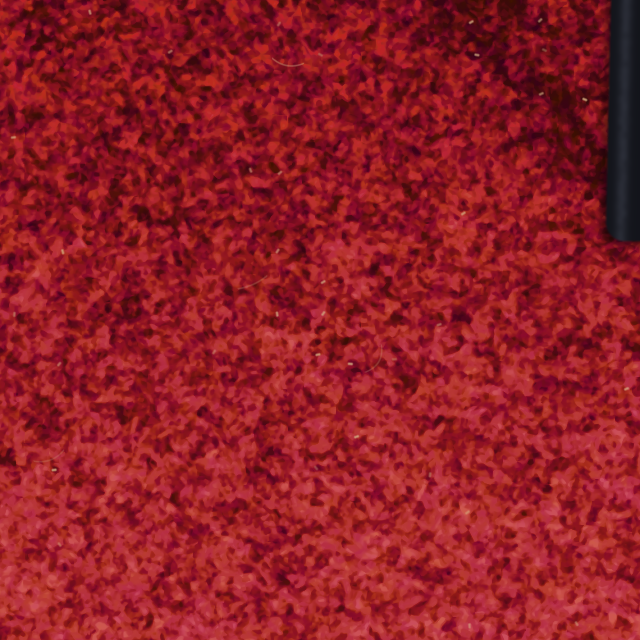
Give the GLSL for this texture, as a three.js fragment shader.

```glsl
varying vec2 vUv;

// Carpet colours, from dark to light
const vec3 SOOT = vec3(0.23, 0.03, 0.05);
const vec3 MAROON = vec3(0.32, 0.04, 0.07);
const vec3 WINE = vec3(0.46, 0.05, 0.11);
const vec3 CRIMSON = vec3(0.56, 0.07, 0.13);
const vec3 SCARLET = vec3(0.66, 0.15, 0.14);
const vec3 ROSE = vec3(0.72, 0.20, 0.23);
const vec3 BLUSH = vec3(0.80, 0.32, 0.33);
const vec3 EMBER = vec3(0.74, 0.14, 0.13);
const vec3 STRAW = vec3(0.84, 0.70, 0.52);
const vec3 LEG_DARK = vec3(0.075, 0.08, 0.105);
const vec3 LEG_SHEEN = vec3(0.17, 0.18, 0.22);

// Pile: tufts across the canvas, contrast and lighting
const float TUFTS = 78.0;
const float FINE_TUFTS = 140.0;
const float CLUMPS = 17.0;
const float ALONG_FALLOFF = 2.2;
const float ACROSS_FALLOFF = 9.5;
const float CONTRAST = 1.16;
const float WARMTH = 0.18;
const float LIGHT_NEAR = 0.765;
const float LIGHT_FAR = 0.44;
const float SHADOW_DEPTH = 0.27;

// Furniture leg and its shadow
const vec2 LEG_CENTER = vec2(1.012, 0.885);
const vec2 LEG_HALF = vec2(0.060, 0.262);
const float LEG_ROUND = 0.030;
const float LEG_TILT = 0.022;
const vec2 SHADOW_START = vec2(0.76, 1.02);
const vec2 SHADOW_END = vec2(0.96, 0.68);

vec3 hash3(vec2 cell) {
  vec3 h = fract(cell.xyx * vec3(0.1031, 0.1030, 0.0973));
  h += dot(h, h.yxz + 33.33);
  return fract((h.xxy + h.yzz) * h.zyx);
}

float valueNoise(vec2 p) {
  vec2 i = floor(p), f = fract(p);
  f = f * f * (3.0 - 2.0 * f);
  float low = mix(hash3(i).x, hash3(i + vec2(1.0, 0.0)).x, f.x);
  float high = mix(hash3(i + vec2(0.0, 1.0)).x, hash3(i + 1.0).x, f.x);
  return mix(low, high, f.y);
}

// Randomly turned oval tufts; returns tone and warmth
vec2 tufts(vec2 p) {
  vec2 base = floor(p), blend = vec2(0.0);
  float total = 0.00001;
  for (int y = -1; y <= 1; y++) {
    for (int x = -1; x <= 1; x++) {
      vec2 cell = base + vec2(float(x), float(y));
      vec3 place = hash3(cell), look = hash3(cell + 71.7);
      vec2 d = p - cell - place.xy;
      float angle = place.z * 3.1416;
      vec2 axis = vec2(cos(angle), sin(angle));
      float along = dot(d, axis), across = dot(d, vec2(-axis.y, axis.x));
      float weight = exp(-ALONG_FALLOFF * along * along - ACROSS_FALLOFF * across * across);
      blend += weight * look.xy;
      total += weight;
    }
  }
  return blend / total;
}

// Sparse fibres; sizes are in canvas units
float fibres(vec2 uv, float count, float chance, float halfLength, float width, float bend) {
  vec2 cell = floor(uv * count);
  vec3 place = hash3(cell + count * 3.7), kind = hash3(cell + 19.3 + count);
  vec2 d = uv - (cell + 0.3 + 0.4 * place.xy) / count;
  float angle = place.z * 3.1416;
  vec2 axis = vec2(cos(angle), sin(angle));
  vec2 q = vec2(dot(d, axis), dot(d, vec2(-axis.y, axis.x)));
  q.y += bend * (kind.y - 0.5) * q.x * q.x / halfLength;
  q.x -= clamp(q.x, -halfLength, halfLength);
  float mask = 1.0 - smoothstep(0.0, width, length(q));
  return mask * step(kind.x, chance) * (0.4 + 0.6 * kind.z);
}

vec3 pileColor(float tone, float nearness) {
  vec3 c = mix(SOOT, MAROON, smoothstep(0.0, 0.2, tone));
  c = mix(c, WINE, smoothstep(0.2, 0.4, tone));
  c = mix(c, CRIMSON, smoothstep(0.38, 0.54, tone));
  c = mix(c, SCARLET, smoothstep(0.54, 0.72, tone));
  c = mix(c, mix(EMBER, ROSE, nearness), smoothstep(0.68, 0.84, tone));
  return mix(c, BLUSH, smoothstep(0.88, 1.2, tone));
}

float shadowMask(vec2 uv) {
  vec2 span = SHADOW_END - SHADOW_START, d = uv - SHADOW_START;
  float t = clamp(dot(d, span) / dot(span, span), 0.0, 1.0);
  return 1.0 - smoothstep(0.01, 0.10, length(d - span * t));
}

void main() {
  // Pile tone and lighting
  vec2 coarse = tufts(vUv * TUFTS), fine = tufts(vUv * FINE_TUFTS + 211.0);
  float clump = valueNoise(vUv * CLUMPS) - 0.5;
  float grain = 0.6 * coarse.x + 0.4 * fine.x - 0.5 + 0.18 * clump;
  float nearness = 1.0 - smoothstep(0.45, 1.0, vUv.y);
  float light = mix(LIGHT_NEAR, LIGHT_FAR, vUv.y) - SHADOW_DEPTH * shadowMask(vUv);
  vec3 color = pileColor(light + CONTRAST * grain, nearness);
  float warm = 0.65 * coarse.y + 0.35 * fine.y - 0.5;
  color += WARMTH * warm * vec3(0.1, 0.45, -0.7);

  // Pale specks and a few long hairs
  float pale = fibres(vUv, 17.0, 0.11, 0.002, 0.0036, 0.0);
  pale = max(pale, 0.6 * fibres(vUv, 6.0, 0.10, 0.024, 0.0026, 0.8));
  color = mix(color, STRAW, pale * 0.85);

  // Leg with a soft sheen
  vec2 p = vUv - LEG_CENTER;
  p.x -= LEG_TILT * p.y;
  vec2 q = abs(p) - LEG_HALF + LEG_ROUND;
  float leg = length(max(q, 0.0)) + min(max(q.x, q.y), 0.0) - LEG_ROUND;
  float sheen = exp(-pow((p.x + 0.036) / 0.010, 2.0)) * (0.7 + 0.3 * valueNoise(vUv * 90.0));
  vec3 legColor = mix(LEG_DARK, LEG_SHEEN, sheen);
  color *= 1.0 - 0.4 * (1.0 - smoothstep(0.0, 0.018, leg));
  color = mix(color, legColor, 1.0 - smoothstep(-0.003, 0.003, leg));

  gl_FragColor = vec4(clamp(color, 0.0, 1.0), 1.0);
}
```
